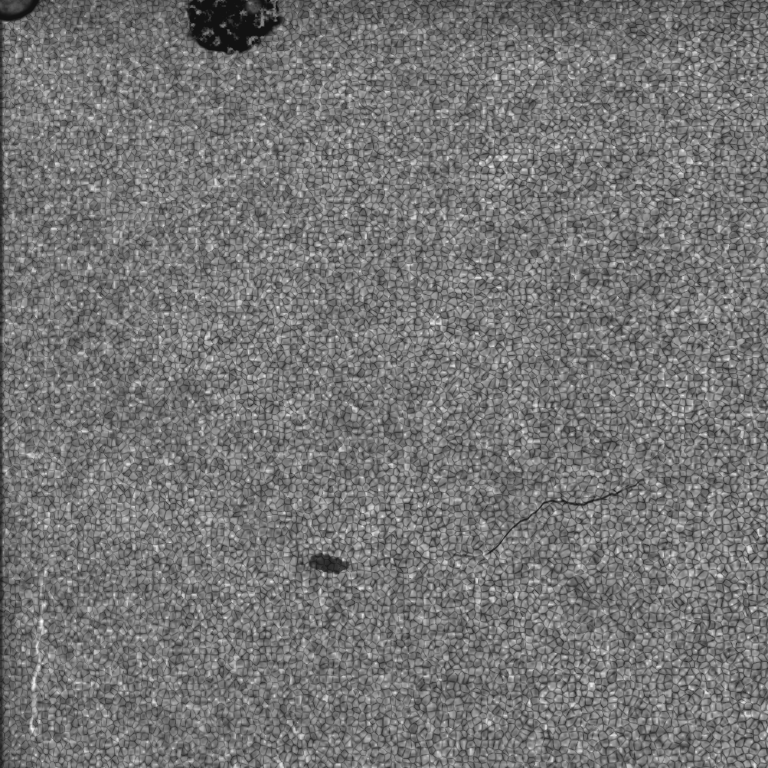
Give the GLSL for this texture, as a WebGL 2 fragment shader.

```glsl
#version 300 es
precision highp float;

uniform vec2 u_resolution;
out vec4 fragColor;

// Tone and contrast
const float BASE_TONE = 0.463;
const float GAP_DEPTH = 0.16;
const float GRAIN_VARIATION = 0.11;
const float SPECKLE_AMOUNT = 0.30;
const float SPARK_AMOUNT = 0.16;
const float PATCH_AMOUNT = 0.07;

// Feature density, in cells per canvas
const float GRAIN_FINE = 138.0;
const float GRAIN_COARSE = 104.0;
const float SPECKLE_DENSITY = 235.0;
const float PATCH_DENSITY = 9.0;

// Damage marks, in canvas units
const vec2 PIT_CENTER = vec2(0.300, 0.977);
const vec2 PIT_RADIUS = vec2(0.060, 0.047);
const vec2 CORNER_CENTER = vec2(0.014, 1.004);
const vec2 CORNER_RADIUS = vec2(0.037, 0.032);
const vec2 BLOTCH_CENTER = vec2(0.421, 0.265);
const vec2 BLOTCH_RADIUS = vec2(0.027, 0.011);
const float CRACK_WIDTH = 0.0028;
const float SCRATCH_WIDTH = 0.0045;

// Integer hash giving two values in 0..1
vec2 hash2(vec2 cell) {
    uvec2 v = uvec2(ivec2(cell)) * 1664525u + 1013904223u;
    v.x += v.y * 1664525u;
    v.y += v.x * 1664525u;
    v ^= v >> 16u;
    v.x += v.y * 1664525u;
    v.y += v.x * 1664525u;
    v ^= v >> 16u;
    return vec2(v >> 8u) / 16777216.0;
}

float valueNoise(vec2 p) {
    vec2 cell = floor(p);
    vec2 f = fract(p);
    f = f * f * (3.0 - 2.0 * f);
    float low = mix(hash2(cell).x, hash2(cell + vec2(1, 0)).x, f.x);
    float high = mix(hash2(cell + vec2(0, 1)).x, hash2(cell + vec2(1, 1)).x, f.x);
    return mix(low, high, f.y);
}

float fractalNoise(vec2 p) {
    return 0.55 * valueNoise(p) + 0.3 * valueNoise(p * 2.1 + 17.0)
         + 0.15 * valueNoise(p * 4.3 + 41.0);
}

// x: gap between the two nearest grains, y: random tone of the nearest
vec2 grains(vec2 p) {
    vec2 home = floor(p);
    float nearest = 9.0, second = 9.0, tone = 0.0;
    for (int j = -1; j <= 1; j++) {
        for (int i = -1; i <= 1; i++) {
            vec2 cell = home + vec2(i, j);
            float d = length(cell + 0.1 + 0.8 * hash2(cell) - p);
            if (d < nearest) {
                second = nearest;
                nearest = d;
                tone = hash2(cell + 311.0).y;
            } else {
                second = min(second, d);
            }
        }
    }
    return vec2(second - nearest, tone);
}

// Normalised distance to an ellipse with a ragged rim
float raggedEllipse(vec2 uv, vec2 center, vec2 radius, float density, float rough) {
    return length((uv - center) / radius) + rough * (fractalNoise(uv * density) - 0.5);
}

// Packed grains, growing coarser toward the lower right
float grainField(vec2 uv) {
    float growth = 0.5 * (GRAIN_FINE - GRAIN_COARSE);
    vec2 p = vec2(GRAIN_FINE - growth * uv.x, GRAIN_COARSE + growth * uv.y) * uv;
    vec2 grain = grains(p + 0.5 * valueNoise(p * 0.7));
    float patches = fractalNoise(uv * PATCH_DENSITY);
    float openness = clamp(0.55 + 0.55 * uv.x - 0.3 * uv.y + 1.1 * (patches - 0.5), 0.3, 1.2);
    float speckle = valueNoise(uv * SPECKLE_DENSITY);
    float tone = BASE_TONE + PATCH_AMOUNT * (patches - 0.5);
    tone += GAP_DEPTH * (0.5 + 0.7 * openness) * (smoothstep(0.0, 0.4, grain.x) - 0.6);
    tone += GRAIN_VARIATION * (grain.y - 0.5) + SPECKLE_AMOUNT * (speckle - 0.5);
    return tone + SPARK_AMOUNT * smoothstep(0.75, 1.0, speckle) * grain.y;
}

void main() {
    vec2 uv = gl_FragCoord.xy / u_resolution;
    float tone = grainField(uv);

    // Uneven light: dim top band, left border and lower left strip
    tone *= 1.0 - 0.22 * smoothstep(0.91, 1.02, uv.y);
    tone *= 1.0 - 0.15 * smoothstep(0.06, 0.0, uv.x) * smoothstep(0.4, 0.2, uv.y);
    tone *= mix(0.45, 1.0, smoothstep(0.001, 0.006, uv.x));

    // Meandering crack, climbing to the right
    float crackY = 0.277 + 0.066 * smoothstep(0.62, 0.72, uv.x)
                 + 0.055 * smoothstep(0.74, 0.92, uv.x)
                 + 0.016 * (fractalNoise(vec2(uv.x * 45.0, 3.0)) - 0.5);
    float crack = smoothstep(CRACK_WIDTH, 0.0, abs(uv.y - crackY));
    crack *= smoothstep(0.46, 0.66, uv.x) * smoothstep(0.92, 0.80, uv.x);
    tone *= 1.0 - 0.65 * crack * smoothstep(0.15, 0.5, valueNoise(uv * 70.0));

    // Small dark blotch
    float blotch = raggedEllipse(uv, BLOTCH_CENTER, BLOTCH_RADIUS, 75.0, 1.7);
    tone = mix(tone, 0.4 * tone, smoothstep(1.1, 0.75, blotch));

    // Bright broken scratch
    float scratchX = 0.042 + 0.014 * smoothstep(0.04, 0.25, uv.y)
                   + 0.006 * (valueNoise(vec2(5.0, uv.y * 70.0)) - 0.5);
    float scratch = smoothstep(SCRATCH_WIDTH, 0.0, abs(uv.x - scratchX));
    scratch *= smoothstep(0.035, 0.05, uv.y) * smoothstep(0.27, 0.24, uv.y);
    tone += 0.42 * scratch * smoothstep(0.1, 0.6, valueNoise(uv * vec2(160.0, 90.0)));

    // Dark pit with glinting crumbs, and a hollow ring in the corner
    float crumbs = fractalNoise(uv * 120.0);
    float pit = raggedEllipse(uv, PIT_CENTER, PIT_RADIUS, 40.0, 0.5);
    float glint = smoothstep(0.013, 0.004, length(uv - PIT_CENTER - vec2(0.030, 0.015)));
    float pitTone = 0.07 + 0.45 * smoothstep(0.48, 0.85, crumbs) + 0.65 * glint * crumbs;
    tone = mix(tone, pitTone, smoothstep(1.04, 0.92, pit));
    float corner = raggedEllipse(uv, CORNER_CENTER, CORNER_RADIUS, 40.0, 0.25);
    float cornerTone = mix(0.12 + 0.3 * crumbs, 0.07, smoothstep(0.55, 0.8, corner));
    tone = mix(tone, cornerTone, smoothstep(1.05, 0.9, corner));

    fragColor = vec4(vec3(clamp(tone, 0.0, 1.0)), 1.0);
}
```
